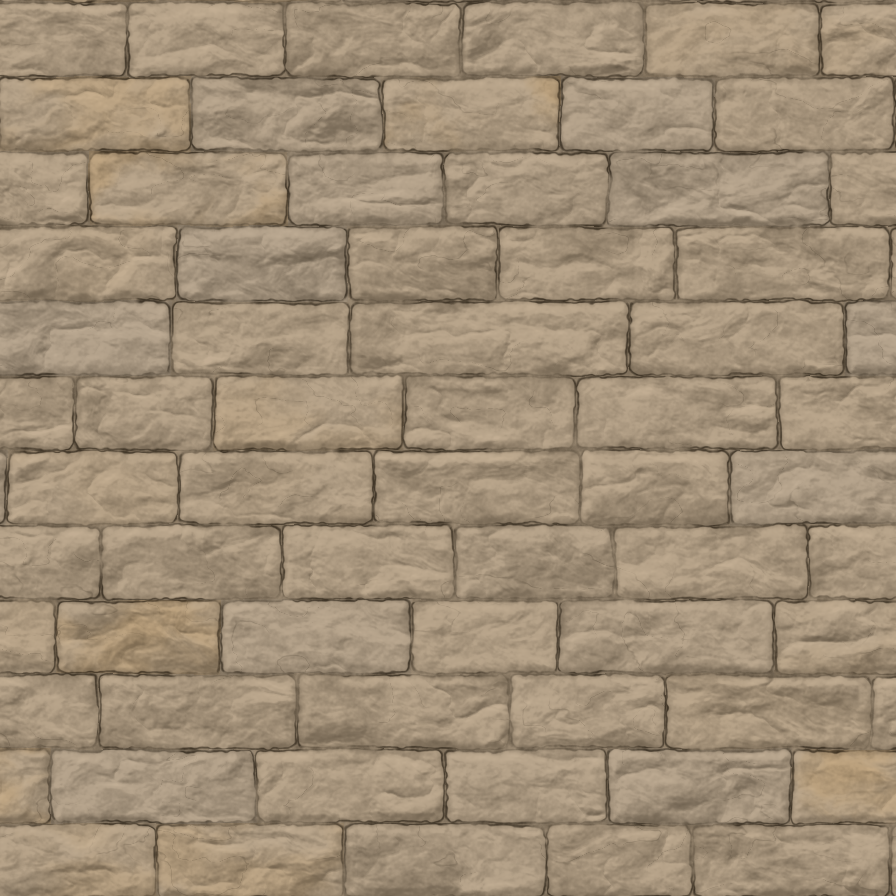
Write a Shadertoy shader that draws this texture.

```glsl
#define ROWS 12.0
#define JITTER 0.34        // spread of joint positions, in brick lengths
#define GAP 0.030          // half joint width, in row heights
#define CORNER 0.08        // corner radius, in row heights
#define RELIEF 0.25        // strength of the shading
#define GRIME 0.16         // strength of the dark stains
#define SHADOW_COLOR vec3(0.30, 0.255, 0.195)
#define STONE_COLOR vec3(0.76, 0.68, 0.575)
#define OCHRE_TINT vec3(1.03, 0.99, 0.91)
#define GREY_TINT vec3(0.985, 0.995, 1.015)

// Left joint of each row, from the top down
const float PHASE[12] = float[12](0.127, 0.202, 0.109, -0.024, 0.160, 0.068,
                                  0.021, 0.106, 0.055, 0.140, 0.074, 0.198);

float hash(vec2 p) {
    vec3 q = fract(vec3(p.xyx) * 0.1031);
    q += dot(q, q.yzx + 33.33);
    return fract((q.x + q.y) * q.z);
}

float noise(vec2 p) {
    vec2 i = floor(p), f = fract(p);
    f = f * f * f * (f * (f * 6.0 - 15.0) + 10.0);
    return mix(mix(hash(i), hash(i + vec2(1, 0)), f.x),
               mix(hash(i + vec2(0, 1)), hash(i + vec2(1, 1)), f.x), f.y);
}

float fbm(vec2 p) {
    float sum = 0.0, amp = 0.52;
    for (int i = 0; i < 5; i++) {
        sum += amp * noise(p);
        p = mat2(1.6, 1.2, -1.2, 1.6) * p + 7.3;
        amp *= 0.48;
    }
    return sum;
}

float bricksInRow(float row) { return row == 4.0 ? 4.0 : 5.0; }

// Horizontal position of joint k, in row heights
float joint(float row, float k) {
    float n = bricksInRow(row);
    float shift = JITTER * (hash(vec2(mod(k, n) + 3.0, row + 11.0)) - 0.5);
    return ROWS * (PHASE[int(row)] + (k + shift) / n);
}

// Signed distance to a stone with chipped, rounded edges
float stoneDistance(vec2 p, vec2 halfSize, vec2 seed) {
    vec2 q = abs(p) - halfSize + GAP + CORNER;
    float box = length(max(q, 0.0)) + min(max(q.x, q.y), 0.0) - CORNER;
    return box + 0.025 * (noise(p * 4.0 + seed) - 0.5) + 0.03 * (noise(p * 13.0 + seed) - 0.5);
}

vec2 warpFace(vec2 p, vec2 seed) {
    vec2 s = p * vec2(0.85, 1.35) + seed;
    return s + 0.75 * vec2(fbm(s * 1.3), fbm(s * 1.3 + 19.0));
}

// Split face: narrow rim, broad lumps and sharp creases
float stoneHeight(vec2 p, vec2 halfSize, vec2 seed) {
    float rim = smoothstep(0.02, -0.13, stoneDistance(p, halfSize, seed));
    vec2 w = warpFace(p, seed);
    float creases = abs(noise(w * 1.8 + 5.0) - 0.5);
    float lumps = 0.36 * (fbm(w * 1.2) - 0.5) + 0.24 * (creases - 0.16);
    return 0.035 * rim + mix(0.3, 1.0, rim) * lumps - 0.10 * p.y * p.y;
}

void mainImage(out vec4 fragColor, in vec2 fragCoord) {
    vec2 uv = fragCoord / iResolution.xy;
    vec2 p = vec2(uv.x, 1.0 - uv.y) * ROWS - vec2(0.0, 0.03);
    float pixel = ROWS / iResolution.y;
    vec2 wall = p;
    p += 0.04 * (vec2(noise(p * 1.7), noise(p * 1.7 + 31.0)) - 0.5);

    // Find the stone under this point
    float line = floor(p.y);
    float row = mod(line, ROWS);
    float n = bricksInRow(row);
    float k = floor((p.x / ROWS - PHASE[int(row)]) * n);
    if (p.x < joint(row, k)) k -= 1.0;
    else if (p.x >= joint(row, k + 1.0)) k += 1.0;
    float left = joint(row, k), right = joint(row, k + 1.0);
    vec2 halfSize = 0.5 * vec2(right - left, 1.0);
    vec2 local = p - vec2(0.5 * (left + right), line + 0.5);
    vec2 id = vec2(mod(k, n), row);
    vec2 seed = 90.0 * vec2(hash(id + 2.0), hash(id + 47.0));
    float d = stoneDistance(local, halfSize, seed);

    // Light from the upper left
    vec2 toLight = 0.035 * vec2(-0.35, -0.94);
    float slope = (stoneHeight(local, halfSize, seed)
                 - stoneHeight(local + toLight, halfSize, seed)) / 0.035;

    // Stains, hairline cracks and grain on the face
    vec2 w = warpFace(local, seed);
    float stain = smoothstep(0.45, 0.75, fbm(w * 1.1 + 40.0));
    float crack = (1.0 - smoothstep(0.0, 0.025, abs(noise(w * 2.6 + 60.0) - 0.5)))
                * smoothstep(0.45, 0.7, noise(w * 1.5 + 80.0));
    float grain = fbm(wall * 9.0) - 0.5;
    float speckle = noise(wall * 27.0 + 7.0) - 0.5;
    float face = 0.81 + RELIEF * slope - GRIME * stain - 0.14 * crack
               + 0.26 * grain + 0.07 * speckle + 0.06 * (hash(id + 71.0) - 0.5);
    face -= 0.10 * smoothstep(-0.07, 0.0, d);
    face = min(face, 0.89 + 0.35 * (face - 0.89));
    face = max(face, 0.45 + 0.5 * (face - 0.45));

    // Mortar with thin, broken dark gaps, deeper in upright joints
    vec2 edge = halfSize - abs(local);
    float upright = smoothstep(-0.02, 0.02, edge.y - edge.x);
    float open = smoothstep(0.45, 0.65, noise(wall * vec2(1.9, 1.5) + 13.0) + 0.12 * upright);
    float gapLine = 1.0 - smoothstep(0.0, 0.03, abs(d - 0.016));
    float mortar = 0.50 + 0.5 * grain + 0.1 * speckle - (0.12 + 0.34 * open) * gapLine;

    float tone = mix(face, mortar, smoothstep(-pixel, pixel, d));
    vec3 color = mix(SHADOW_COLOR, STONE_COLOR, clamp(tone, -0.1, 1.0));

    // Warm and cool stones
    float hue = hash(id + 23.0);
    float ochre = smoothstep(0.7, 1.0, hue) * smoothstep(0.35, 0.7, fbm(w + 25.0));
    color *= mix(vec3(1.0), OCHRE_TINT, ochre);
    color *= mix(vec3(1.0), GREY_TINT, smoothstep(0.4, 0.0, hue));
    fragColor = vec4(color, 1.0);
}
```
